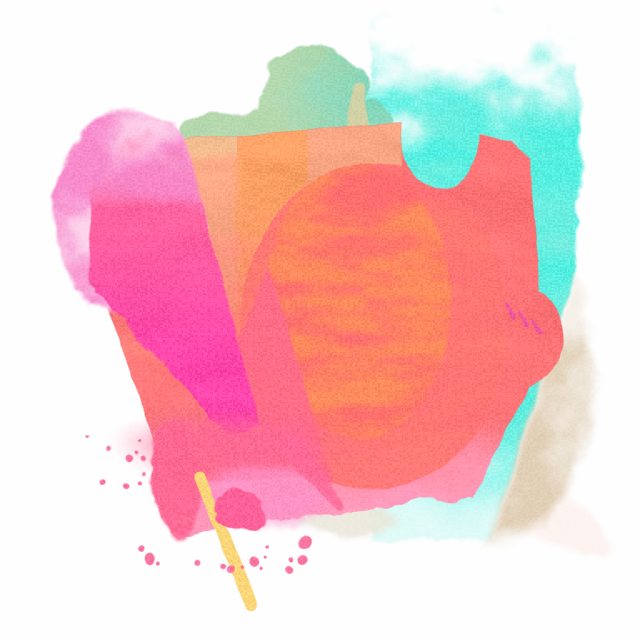
This background is drawn by a WebGL 1 fragment shader. Its source:

```glsl
precision highp float;
// Abstract watercolor: coral, pink, teal and sand washes with splatter on white paper.
uniform vec2 u_resolution;

const float EDGE = .0015;
vec3 c = vec3(.995); // paper, then paint

float hash(vec2 p) {
  return fract(sin(dot(p, vec2(127.1, 311.7))) * 43758.5);
}

float noise(vec2 p) {
  vec2 i = floor(p), f = fract(p), e = vec2(1, 0);
  f = f * f * (3. - 2. * f);
  return mix(mix(hash(i), hash(i + e), f.x),
             mix(hash(i + e.yx), hash(i + 1.), f.x), f.y);
}

float fbm(vec2 p) {
  float sum = 0., amp = .5;
  for (int i = 0; i < 4; i++) {
    sum += amp * noise(p);
    p = p * 2.03 + 7.1;
    amp *= .5;
  }
  return sum;
}

// Distance to the line l.xy -> l.zw, positive on its left
float side(vec2 p, vec4 l) {
  vec2 d = normalize(l.zw - l.xy);
  return dot(p - l.xy, vec2(-d.y, d.x));
}

// Center in o.xy, radii in o.zw
float oval(vec2 p, vec4 o) {
  return (length((p - o.xy) / o.zw) - 1.) * min(o.z, o.w);
}

// Tapered stroke l.xy -> l.zw
float streak(vec2 p, vec4 l, float ra, float rb) {
  vec2 d = l.zw - l.xy;
  float h = clamp(dot(p - l.xy, d) / dot(d, d), 0., 1.);
  return length(p - l.xy - d * h) - mix(ra, rb, h);
}

void lay(vec3 paint, float d, float soft, float opacity) {
  c = mix(c, paint, opacity * (1. - smoothstep(-soft, soft, d)));
}

void main() {
  vec2 p = gl_FragCoord.xy / u_resolution;
  float mottle = fbm(p * 14.), brush = fbm(p * vec2(9, 26)), m = mottle - .47;
  vec2 torn = p + .03 * (vec2(fbm(p * 24.), fbm(p * 24. + 9.)) - .47);
  vec2 s = mix(p, torn, .3);

  // Teal wash, fading at top and foot
  float sandLine = side(s, vec4(.895, .56, .772, .17));
  float teal = max(max(.575 - torn.x, torn.x - .905), max(sandLine, .155 - torn.y));
  float fade = 1. - smoothstep(.77, .93, p.y + .28 * m);
  fade *= mix(.2, 1., smoothstep(.17, .36, p.y + .1 * m));
  lay(mix(vec3(.55, .93, .88), vec3(.27, .94, .88), brush + .2), teal, .004, fade);

  // Sand wash and pale smears
  lay(vec3(.99, .945, .93), streak(torn, vec4(.85, .2, .94, .145), .05, .018), .008, .8);
  float sand = max(-sandLine, oval(torn, vec4(.78, .42, .148, .26)));
  lay(vec3(.88, .81, .71), sand, .012, 1. - .7 * smoothstep(.8, .95, p.x + .3 * m));
  lay(vec3(.92, .91, .86), oval(torn, vec4(.545, .19, .075, .03)), .006, .9);

  // Green crown and tan spike
  vec3 green = mix(vec3(.66, .82, .62), vec3(.42, .82, .7), smoothstep(.43, .58, p.x + .2 * m));
  float crown = oval(torn, vec4(.49, .835, .087, .093));
  crown = min(crown, streak(torn, vec4(.31, .79, .58, .81), .025, .03));
  lay(mix(green, vec3(.8, .9, .8), .5 * mottle), crown, .003, .95);
  lay(vec3(.85, .82, .64), streak(s, vec4(.56, .86, .56, .77), .009, .022), .002, .9);

  // Coral body: clipped polygon, notch and two bulges
  float body = max(side(s, vec4(.141, .7, .289, .78)), side(s, vec4(.289, .783, .625, .807)));
  body = max(body, max(side(s, vec4(.625, .81, .8, .78)), side(s, vec4(.8, .78, .828, .75))));
  body = max(body, max(side(s, vec4(.828, .75, .843, .55)), side(s, vec4(.845, .43, .74, .225))));
  body = max(body, max(side(torn, vec4(.76, .23, .26, .165)), side(s, vec4(.235, .33, .141, .6))));
  body = max(body, max(.141 - s.x, -oval(s, vec4(.6875, .792, .0625, .088))));
  body = min(body, oval(s, vec4(.797, .475, .084, .084)));
  float foot = oval(torn, vec4(.277, .253, .038, .093));
  body = min(body, foot);
  vec3 coral = mix(vec3(1, .6, .73), vec3(1, .46, .47), smoothstep(.2, .38, p.y + .1 * m));
  lay(coral + .1 * (brush - .5), body, EDGE, 1.);

  // Orange veil with an upright band and a pale rim
  float band = smoothstep(.36, .38, s.x) - smoothstep(.475, .485, s.x);
  vec3 orange = mix(vec3(.98, .66, .52), vec3(1, .64, .41), band);
  float rim = smoothstep(.755, .775, torn.y - .1 * (p.x - .4)) * step(p.x, .37);
  orange = mix(orange, vec3(.95, .74, .56), rim) - .12 * (brush - .4);
  lay(orange, max(body, s.x - .628), EDGE, smoothstep(.4, .7, p.y + .15 * (brush - .5)));

  // Nested warm ovals, split by a diagonal fold
  float arc = oval(s, vec4(.585, .49, .21, .255));
  float fold = side(s, vec4(.53, .21, .42, .59));
  lay(mix(vec3(1, .42, .47), vec3(1, .5, .43), brush), max(arc, body), EDGE, .9);
  float core = max(oval(s, vec4(.56, .53, .145, .215)), fold);
  vec3 ember = mix(vec3(1, .42, .43), vec3(1, .56, .35), smoothstep(.3, .65, brush));
  lay(ember, max(core, arc), .003, .85);
  float wedge = max(max(-fold, side(s, vec4(.345, .41, .425, .59))), .25 - torn.y);
  lay(vec3(1, .42, .54), max(wedge, body), .003, .85);

  // Lilac bloom, then the magenta sheet
  float cut = side(s, vec4(.286, .79, .406, .342));
  float bloom = max(oval(torn, vec4(.205, .67, .121, .162)), cut);
  vec3 lilac = mix(vec3(.99, .82, .92), vec3(.97, .52, .79), smoothstep(.25, .65, mottle));
  lay(lilac, bloom, .004, .95);
  float sheet = max(max(cut, .141 - s.x), side(torn, vec4(.406, .338, .345, .325)));
  sheet = max(sheet, side(torn, vec4(.345, .325, .165, .53)));
  vec3 magenta = mix(vec3(1, .27, .67), vec3(1, .39, .62), smoothstep(.4, .7, p.y));
  lay(magenta + .08 * (brush - .5), sheet, .002, 1. - smoothstep(.66, .77, p.y + .25 * m));

  // Lower pink pools and purple ticks
  lay(vec3(1, .41, .58), oval(torn, vec4(.37, .305, .13, .04)), .025, .8);
  lay(vec3(1, .58, .8), oval(torn, vec4(.41, .225, .1, .045)), .012, .7);
  lay(vec3(1, .4, .57), foot, .004, .9);
  lay(vec3(1, .41, .59), streak(s, vec4(.46, .3, .53, .21), .022, .006), .003, .8);
  for (int i = 0; i < 3; i++) {
    vec2 t = vec2(.792, .525) + float(i) * vec2(.021, -.012);
    lay(vec3(.92, .3, .66), streak(s, vec4(t, t + vec2(.012, -.02)), .002, .004), EDGE, .8);
  }

  // Yellow drip, dark pool and scattered drops
  lay(vec3(.98, .84, .47), streak(s, vec4(.312, .255, .392, .055), .008, .01), EDGE, 1.);
  lay(vec3(1, .38, .6), oval(torn, vec4(.377, .2, .037, .035)), .002, 1.);
  for (int i = 0; i < 26; i++) {
    float k = float(i), r = .002 + .008 * pow(hash(vec2(k, 9.1)), 2.);
    vec2 h = vec2(hash(vec2(k, 1.3)), hash(vec2(k, 5.7)));
    vec2 spot = i < 10 ? vec2(.11, .24) + h * vec2(.12, .08) : vec2(.22, .11) + h * vec2(.27, .045);
    lay(vec3(.98, .4, .58), length(s - spot) - r, EDGE, .9);
  }

  // Fine stipple in the paint
  float pigment = 1. - min(c.r, min(c.g, c.b));
  c += .12 * pigment * (hash(floor(p * 384.)) - .5);
  gl_FragColor = vec4(c, 1);
}
```
